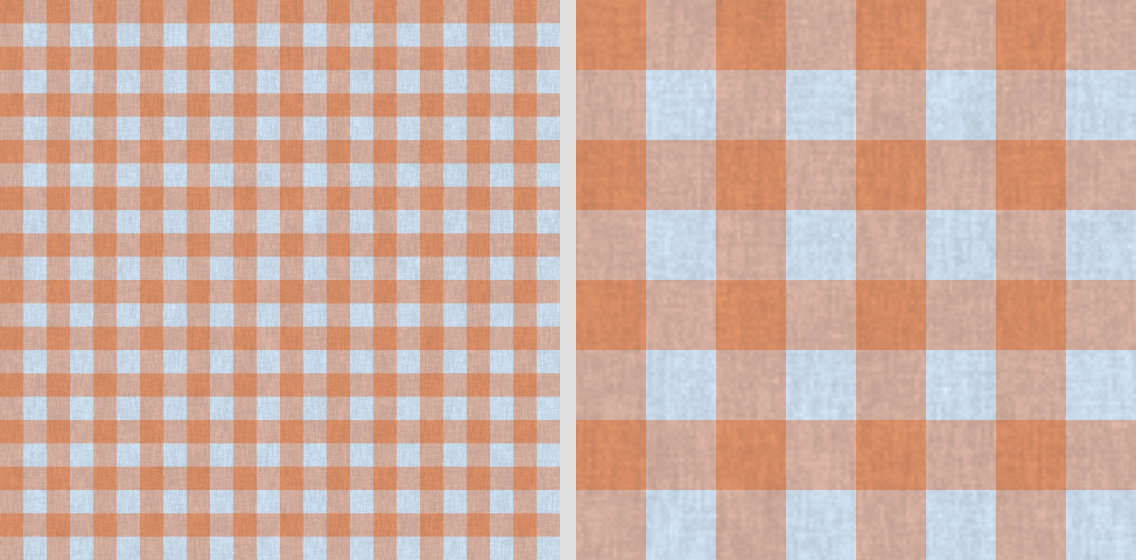
Left: the whole. Right: its middle third, enlarged.
This pattern is drawn by a three.js fragment shader. Its source:

```glsl
varying vec2 vUv;

float hash(vec2 p) {
  vec3 q = fract(vec3(p.xyx) * 0.1031);
  q += dot(q, q.yzx + 33.33);
  return fract((q.x + q.y) * q.z);
}

// Value noise that wraps after `cells` cells, centred on zero
float wrapNoise(vec2 uv, vec2 cells, float seed) {
  vec2 p = uv * cells;
  vec2 i = floor(p);
  vec2 f = smoothstep(0.0, 1.0, p - i);
  vec2 a = mod(i, cells) + seed;
  vec2 b = mod(i + 1.0, cells) + seed;
  float low = mix(hash(a), hash(vec2(b.x, a.y)), f.x);
  float high = mix(hash(vec2(a.x, b.y)), hash(b), f.x);
  return mix(low, high, f.y) - 0.5;
}

// Dyed half of each repeat, centred on `centre`, with a one-pixel soft edge
float band(float t, float centre, float blur) {
  float d = 0.25 - abs(fract(t - centre + 0.5) - 0.5);
  return clamp(d / blur + 0.5, 0.0, 1.0);
}

void main() {
  // Twelve repeats each way
  vec2 repeat = vUv * 12.0;
  vec2 blur = max(fwidth(repeat), vec2(1e-4));
  float warp = band(repeat.x, 0.25, blur.x);
  float weft = band(repeat.y, 0.75, blur.y);

  // Gingham: pale ground, single-dyed strips, double-dyed squares
  vec3 pale = vec3(0.78, 0.845, 0.905);
  vec3 rose = vec3(0.812, 0.667, 0.61);
  vec3 orange = vec3(0.83, 0.545, 0.395);
  vec3 cloth = mix(mix(pale, rose, warp), mix(rose, orange, warp), weft);

  // Woven threads, fine grain and a faint unevenness
  float threads = 0.065 * wrapNoise(vUv, vec2(384.0, 64.0), 3.0)
                + 0.04 * wrapNoise(vUv, vec2(64.0, 384.0), 411.0);
  float grain = 0.07 * wrapNoise(vUv, vec2(448.0), 97.0);
  float uneven = 0.02 * wrapNoise(vUv, vec2(40.0, 24.0), 731.0);
  float slub = 0.05 * smoothstep(0.36, 0.5, wrapNoise(vUv, vec2(300.0, 150.0), 57.0));

  cloth *= 1.0 + threads + grain + uneven + slub;
  gl_FragColor = vec4(cloth, 1.0);
}
```
